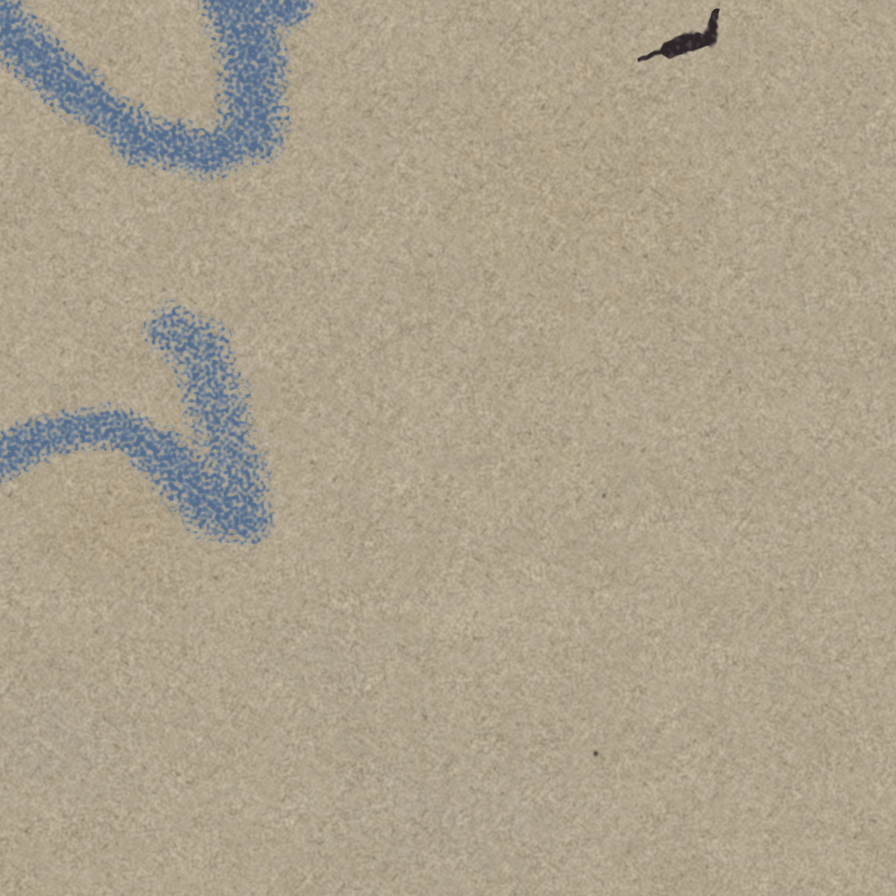
Write a three.js fragment shader that draws this texture.

```glsl
varying vec2 vUv;

const vec3 SAND = vec3(0.694, 0.644, 0.556);
const vec3 OCHRE = vec3(0.66, 0.59, 0.46);
const vec3 COOL_GREY = vec3(0.65, 0.625, 0.57);
const vec3 PAINT_DEEP = vec3(0.31, 0.41, 0.55);
const vec3 PAINT_PALE = vec3(0.54, 0.59, 0.63);
const vec3 FLAKE_DARK = vec3(0.18, 0.15, 0.16);
const float GRAIN_FREQ = 225.0;
const float GRAIN_AMOUNT = 0.1;
const float MOTTLE_AMOUNT = 0.04;
const float SPRAY_FREQ = 180.0;
const float SPRAY_SCATTER = 1.6;
const float SPRAY_SOFTNESS = 0.6;
const float EDGE = 0.0018;
const mat2 GRAIN_TURN = mat2(0.8, 0.6, -0.6, 0.8);

vec2 hashGradient(vec2 cell) {
  vec3 q = fract(cell.xyx * vec3(0.1031, 0.1030, 0.0973));
  q += dot(q, q.yzx + 33.33);
  float angle = 6.28318 * fract((q.x + q.y) * q.z);
  return vec2(cos(angle), sin(angle));
}

float gradientNoise(vec2 p) {
  vec2 i = floor(p), f = fract(p);
  vec2 u = f * f * f * (f * (f * 6.0 - 15.0) + 10.0);
  float a = dot(hashGradient(i), f);
  float b = dot(hashGradient(i + vec2(1, 0)), f - vec2(1, 0));
  float c = dot(hashGradient(i + vec2(0, 1)), f - vec2(0, 1));
  float d = dot(hashGradient(i + vec2(1, 1)), f - vec2(1, 1));
  return mix(mix(a, b, u.x), mix(c, d, u.x), u.y);
}

float fbm(vec2 p) {
  float sum = 0.0, amp = 0.5;
  for (int i = 0; i < 4; i++) {
    sum += amp * gradientNoise(p);
    p = GRAIN_TURN * p * 2.03 + 17.3;
    amp *= 0.8;
  }
  return sum;
}

// Distance to a segment, relative to a radius that tapers from ra to rb
float stroke(vec2 p, vec2 a, vec2 b, float ra, float rb) {
  vec2 ab = b - a;
  float h = clamp(dot(p - a, ab) / dot(ab, ab), 0.0, 1.0);
  return length(p - a - ab * h) / mix(ra, rb, h);
}

float blob(vec2 p, vec2 center, vec2 size) {
  vec2 q = (p - center) / size;
  return exp(-dot(q, q));
}

float upperStroke(vec2 p) {
  float d = stroke(p, vec2(-0.02, 0.993), vec2(0.078, 0.902), 0.031, 0.027);
  d = min(d, stroke(p, vec2(0.078, 0.902), vec2(0.16, 0.843), 0.027, 0.026));
  d = min(d, stroke(p, vec2(0.16, 0.843), vec2(0.235, 0.828), 0.026, 0.028));
  d = min(d, stroke(p, vec2(0.235, 0.828), vec2(0.282, 0.855), 0.028, 0.035));
  d = min(d, stroke(p, vec2(0.282, 0.855), vec2(0.281, 0.93), 0.035, 0.034));
  d = min(d, stroke(p, vec2(0.281, 0.93), vec2(0.269, 1.02), 0.034, 0.044));
  return min(d, stroke(p, vec2(0.25, 1.0), vec2(0.325, 0.99), 0.026, 0.022));
}

float lowerArch(vec2 p) {
  float d = stroke(p, vec2(-0.02, 0.481), vec2(0.06, 0.517), 0.025, 0.021);
  d = min(d, stroke(p, vec2(0.06, 0.517), vec2(0.13, 0.525), 0.021, 0.022));
  d = min(d, stroke(p, vec2(0.13, 0.525), vec2(0.19, 0.485), 0.022, 0.029));
  d = min(d, stroke(p, vec2(0.19, 0.485), vec2(0.24, 0.433), 0.029, 0.034));
  return min(d, stroke(p, vec2(0.24, 0.433), vec2(0.278, 0.425), 0.034, 0.026));
}

float lowerStem(vec2 p) {
  float d = stroke(p, vec2(0.19, 0.63), vec2(0.225, 0.607), 0.028, 0.034);
  d = min(d, stroke(p, vec2(0.225, 0.607), vec2(0.244, 0.54), 0.034, 0.034));
  return min(d, stroke(p, vec2(0.244, 0.54), vec2(0.27, 0.44), 0.034, 0.033));
}

// Paint load that fades gradually from the core to a dusty rim
float sprayLoad(float d, float load) {
  return load * (1.0 - smoothstep(0.2, 1.5, d));
}

float flakeMask(vec2 p) {
  p += 0.004 * gradientNoise(p * 110.0);
  float d = (stroke(p, vec2(0.714, 0.934), vec2(0.74, 0.943), 0.0018, 0.003) - 1.0) * 0.0025;
  d = min(d, (stroke(p, vec2(0.746, 0.944), vec2(0.769, 0.953), 0.009, 0.011) - 1.0) * 0.01);
  d = min(d, (stroke(p, vec2(0.769, 0.953), vec2(0.79, 0.956), 0.010, 0.007) - 1.0) * 0.008);
  d = min(d, (stroke(p, vec2(0.792, 0.957), vec2(0.799, 0.988), 0.008, 0.0025) - 1.0) * 0.0045);
  return 1.0 - smoothstep(-EDGE, EDGE, d);
}

void main() {
  vec2 p = vUv;
  vec2 g = GRAIN_TURN * p + 3.0;
  float fine = gradientNoise(g * GRAIN_FREQ);
  float coarse = gradientNoise(g * GRAIN_FREQ * 0.43 + 41.0);

  // Wall with broad stains
  vec3 color = SAND + MOTTLE_AMOUNT * fbm(p * 14.0 + 5.0);
  float warm = 0.3 * blob(p, vec2(0.13, 0.41), vec2(0.07, 0.05))
             + 0.15 * blob(p, vec2(0.65, 0.79), vec2(0.14, 0.12));
  float cool = 0.3 * blob(p, vec2(0.06, 0.17), vec2(0.11, 0.07))
             + 0.25 * blob(p, vec2(0.51, 0.09), vec2(0.16, 0.09))
             + 0.2 * blob(p, vec2(0.37, 0.26), vec2(0.08, 0.05));
  color = mix(color, OCHRE, warm);
  color = mix(color, COOL_GREY, cool);
  color += 0.015 * blob(p, vec2(0.53, 0.31), vec2(0.05, 0.04));

  // Patchy sand grain, soft dark pits and slight tint shifts
  float patchiness = 1.0 + 0.8 * gradientNoise(p * 32.0 + 61.0);
  color += GRAIN_AMOUNT * patchiness * (fine * 0.8 + coarse * 0.6);
  color -= 0.08 * smoothstep(0.25, 0.65, -gradientNoise(g * 125.0 + 83.0));
  color += vec3(0.01, 0.0, -0.018) * gradientNoise(g * 50.0 + 19.0);

  // Sprayed paint
  vec2 wobble = p + 0.008 * vec2(gradientNoise(p * 24.0), gradientNoise(p * 24.0 + 9.0));
  float speck = 0.75 * gradientNoise(g * SPRAY_FREQ + 7.0) + 0.4 * fine;
  float load = max(sprayLoad(upperStroke(wobble), 1.1), sprayLoad(lowerArch(wobble), 1.02));
  load = max(load, sprayLoad(lowerStem(wobble), 0.8));
  float paint = smoothstep(-SPRAY_SOFTNESS, SPRAY_SOFTNESS, load - 0.5 + speck * SPRAY_SCATTER);
  paint *= smoothstep(0.0, 0.25, load);
  float paleness = 0.75 - 0.4 * load - 1.2 * speck + 0.6 * coarse;
  vec3 paintColor = mix(PAINT_DEEP, PAINT_PALE, clamp(paleness, 0.0, 1.0));
  color = mix(color, paintColor, paint * 0.93);

  // Dark flake and two pinholes
  vec3 flake = FLAKE_DARK + 0.2 * max(gradientNoise(p * 150.0), 0.0);
  color = mix(color, flake, flakeMask(p));
  color *= 1.0 - 0.6 * blob(p, vec2(0.665, 0.159), vec2(0.003));
  color *= 1.0 - 0.4 * blob(p, vec2(0.674, 0.447), vec2(0.003));

  gl_FragColor = vec4(color, 1.0);
}
```
